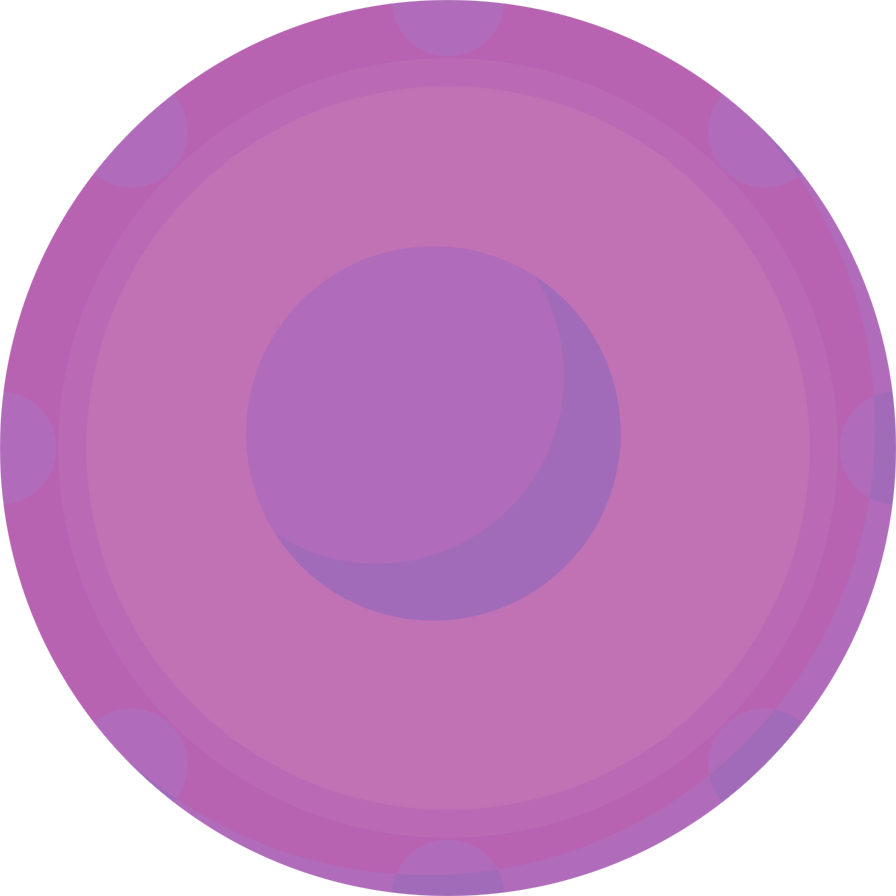
Give the GLSL for this background, as a Shadertoy shader.

```glsl
// Draws a flat round token: notched rim, nested rings and a shaded central dome.

const vec3 PAPER      = vec3(1.0);
const vec3 RIM        = vec3(0.716, 0.388, 0.698);
const vec3 BEVEL      = vec3(0.730, 0.415, 0.704);
const vec3 FACE       = vec3(0.753, 0.447, 0.706);
const vec3 LILAC      = vec3(0.690, 0.420, 0.730);
const vec3 LILAC_DARK = vec3(0.635, 0.418, 0.730);

const float TAU = 6.2831853;
const float NOTCH_COUNT = 8.0;
const float TOKEN_RADIUS = 0.5;
const float DOME_RADIUS = 0.209;

// Smooth coverage of a disc; blur is one pixel in canvas units.
float disc(vec2 p, vec2 center, float radius, float blur) {
    return clamp(0.5 - (length(p - center) - radius) / blur, 0.0, 1.0);
}

// Folds the plane so every angular sector lies along the +x axis.
vec2 repeatAngle(vec2 p, float count) {
    float sector = TAU / count;
    float angle = mod(atan(p.y, p.x) + 0.5 * sector, sector) - 0.5 * sector;
    return length(p) * vec2(cos(angle), sin(angle));
}

// Rim with evenly spaced notches and a crescent of shade at lower right.
vec3 rimColor(vec2 p, float blur) {
    float notch = disc(repeatAngle(p, NOTCH_COUNT), vec2(TOKEN_RADIUS, 0.0), 0.063, blur);
    float lit = disc(p, vec2(-0.0234, 0.0234), TOKEN_RADIUS, blur);
    vec3 light = mix(RIM, LILAC, notch);
    vec3 shade = mix(LILAC, LILAC_DARK, notch);
    return mix(shade, light, lit);
}

// Dome with its lit part shifted toward the upper left.
vec3 domeColor(vec2 p, float blur) {
    float lit = disc(p, vec2(-0.0797, 0.0800), DOME_RADIUS, blur);
    return mix(LILAC_DARK, LILAC, lit);
}

void mainImage(out vec4 fragColor, in vec2 fragCoord) {
    float size = min(iResolution.x, iResolution.y);
    vec2 p = (fragCoord - 0.5 * iResolution.xy) / size;
    float blur = 1.2 / size;

    // Layers from the rim inward
    vec3 color = rimColor(p, blur);
    color = mix(color, BEVEL, disc(p, vec2(0.0), 0.435, blur));
    color = mix(color, FACE, disc(p, vec2(0.0), 0.4036, blur));
    color = mix(color, domeColor(p, blur), disc(p, vec2(-0.0163, 0.0163), DOME_RADIUS, blur));

    // Cut the token out of the paper
    color = mix(PAPER, color, disc(p, vec2(0.0), TOKEN_RADIUS, blur));
    fragColor = vec4(color, 1.0);
}
```
